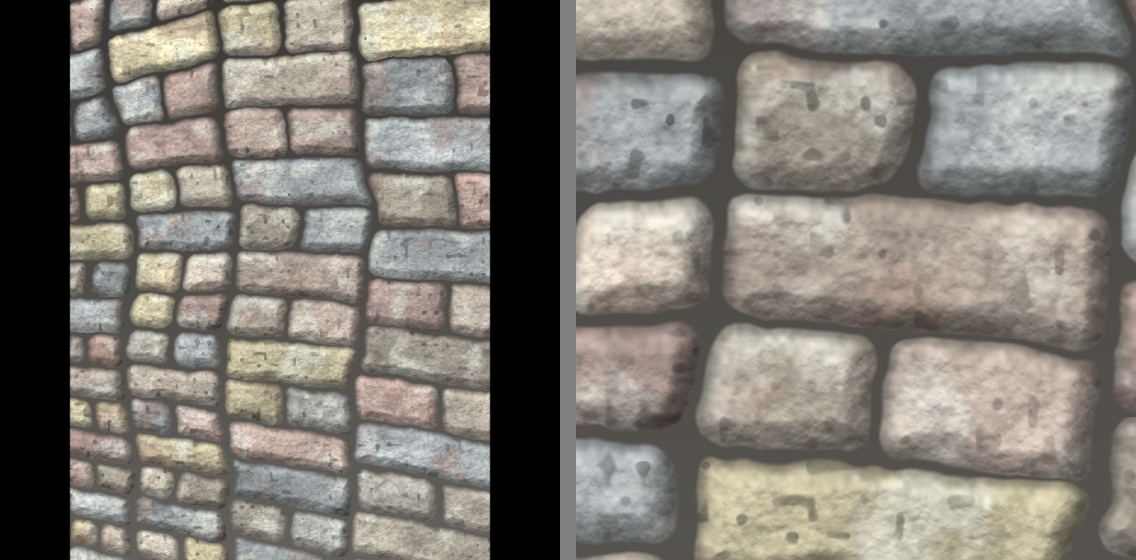
Left: the whole. Right: its middle third, enlarged.
Write a Shadertoy shader that draws this texture.

```glsl
// Four leaning stacks of weathered bricks, long ones over pairs, between black side bars.

float hash(vec2 p) {
    vec3 q = fract(vec3(p.xyx) * 0.1031);
    q += dot(q, q.yzx + 33.33);
    return fract((q.x + q.y) * q.z);
}

float noise(vec2 p) {
    vec2 i = floor(p), f = fract(p);
    f = f * f * (3.0 - 2.0 * f);
    return mix(mix(hash(i), hash(i + vec2(1, 0)), f.x),
               mix(hash(i + vec2(0, 1)), hash(i + vec2(1, 1)), f.x), f.y);
}

float fbm(vec2 p) {
    float sum = 0.0, amp = 0.5;
    for (int i = 0; i < 5; i++) {
        sum += amp * noise(p);
        p = mat2(1.6, 1.2, -1.2, 1.6) * p + 7.3;
        amp *= 0.5;
    }
    return sum;
}

// Horizontal position of the seam left of stack i, y running downward
float seam(int i, float y) {
    float base[5] = float[5](0.05, 0.188, 0.385, 0.642, 0.97);
    float lean[5] = float[5](0.07, 0.06, 0.03, -0.01, 0.0);
    float bulge = i > 0 && i < 4 ? 0.03 * exp(-pow((y - 0.41) / 0.13, 2.0)) : 0.0;
    float wobble = 0.018 * (noise(vec2(y * 13.0, float(i) * 9.0)) - 0.5);
    return base[i] + lean[i] * y + bulge + wobble;
}

struct Brick { float dist; vec2 id; vec2 local; float sideShade; };

Brick findBrick(vec2 p) {
    p += 0.007 * (vec2(noise(p * 27.0), noise(p * 27.0 + 50.0)) - 0.5);
    p += 0.003 * (vec2(noise(p * 90.0), noise(p * 90.0 + 50.0)) - 0.5);
    int stack = 0;
    for (int i = 1; i < 4; i++) if (p.x > seam(i, p.y)) stack = i;
    float left = seam(stack, p.y), width = seam(stack + 1, p.y) - left;

    // Courses: x = density, y = growth of density downward, z = start
    vec3 course = vec3[4](vec3(11.0, 0.407, 0.007), vec3(10.57, 0.37, 0.039),
                          vec3(10.1, 0.221, 0.0), vec3(8.73, 0.207, -0.013))[stack];
    float slope = stack < 2 ? 0.6 * (p.y - 0.48) : 0.33 * (p.y - 0.28);
    float y = p.y - min(slope, 0.2) * (p.x - left - 0.5 * width) - course.z;
    float r = y * course.x * (1.0 + course.y * y);
    float height = 1.0 / (course.x * (1.0 + 2.0 * course.y * y));
    float row = floor(r);

    // Alternate pairs and long bricks, with a few breaks in the rhythm
    float shift = float(stack % 2) + (stack == 2 && row > 9.5 ? 1.0 : 0.0);
    bool pair = mod(row + shift, 2.0) < 0.5 || (stack == 1 && row == 6.0);
    float u = (p.x - left) / width, start = 0.0, end = 1.0, part = 0.0;
    if (pair) {
        float split = 0.47 + 0.07 * (hash(vec2(row, float(stack) + 20.0)) - 0.5);
        if (u > split) { start = split; part = 1.0; } else end = split;
    }
    vec2 id = vec2(float(stack) * 2.0 + part, row + 5.0);
    vec2 size = vec2((end - start) * width, height);
    vec2 q = vec2(u - 0.5 * (start + end), fract(r) - 0.5) * vec2(width, height);
    float tilt = 0.05 * (hash(id + 31.0) - 0.5);
    q += tilt * vec2(-q.y, q.x);
    vec2 inset = vec2(0.002) + vec2(0.005, 0.0025) * vec2(hash(id + 3.0), hash(id + 8.0));
    float radius = 0.011 + 0.008 * hash(id + 14.0);
    vec2 d = abs(q) - 0.5 * size + inset + radius;
    float dist = length(max(d, 0.0)) + min(max(d.x, d.y), 0.0) - radius;
    float sideShade = end > 0.9 ? smoothstep(0.027, 0.006, 0.5 * size.x - q.x) : 0.0;
    return Brick(dist, id, q, sideShade);
}

float relief(vec2 p) {
    Brick b = findBrick(p);
    float dome = smoothstep(0.002, -0.017, b.dist);
    return 0.011 * dome + 0.008 * fbm(p * vec2(36.0, 50.0) + b.id * 17.0);
}

void mainImage(out vec4 fragColor, in vec2 fragCoord) {
    vec2 uv = fragCoord / iResolution.xy;
    vec2 p = vec2(uv.x, 1.0 - uv.y);
    float px = 1.0 / iResolution.y;
    Brick b = findBrick(p);

    // Clay tint of each brick
    float pick = hash(b.id + 41.0);
    vec3 color = mix(vec3(0.66, 0.63, 0.58), vec3(0.67, 0.59, 0.56), smoothstep(0.5, 0.7, pick));
    color = mix(color, vec3(0.74, 0.71, 0.59), smoothstep(0.76, 0.82, pick));
    color = mix(color, vec3(0.59, 0.61, 0.62), smoothstep(0.28, 0.18, pick));
    color *= 0.88 + 0.28 * hash(b.id + 67.0);

    // Stains, lime bloom, pits and grain
    vec2 grainPos = p + b.id * 3.7;
    float stain = fbm(grainPos * vec2(17.0, 24.0));
    color *= 0.72 + 0.58 * stain;
    float bloom = smoothstep(0.5, 0.68, fbm(grainPos * 22.0 + 9.0));
    color = mix(color, vec3(0.83, 0.84, 0.80), 0.55 * bloom);
    color = mix(color, vec3(0.56, 0.43, 0.39), 0.35 * smoothstep(0.58, 0.72, fbm(grainPos * 15.0 + 30.0)));
    color *= 1.0 - 0.4 * smoothstep(0.76, 0.9, noise(grainPos * 95.0)) * noise(grainPos * 20.0);
    color *= 0.91 + 0.18 * noise(grainPos * 230.0);

    // Soft daylight from the upper left, shaded right flanks and rims
    float eps = 0.0016, h = relief(p);
    vec2 grad = vec2(relief(p + vec2(eps, 0)) - h, relief(p + vec2(0, eps)) - h) / eps;
    vec3 normal = normalize(vec3(-grad, 1.0));
    float light = max(dot(normal, normalize(vec3(-0.22, -0.48, 0.85))), 0.0);
    color *= 0.42 + 0.72 * light;
    color *= 1.0 - 0.28 * b.sideShade;
    color *= mix(0.68, 1.04, smoothstep(0.0, -0.009, b.dist));

    // Dark joints, hazier toward the bottom
    vec3 joint = mix(vec3(0.19, 0.18, 0.17), vec3(0.36, 0.35, 0.33), p.y);
    color = mix(joint, color, smoothstep(0.001 + px, -0.001 - px, b.dist));
    color = mix(color, vec3(0.72, 0.71, 0.68), 0.08);

    // Black side bars
    float inside = smoothstep(-px, px, 0.375 - abs(uv.x - 0.5));
    fragColor = vec4(clamp(color, 0.0, 1.0) * inside, 1.0);
}
```
